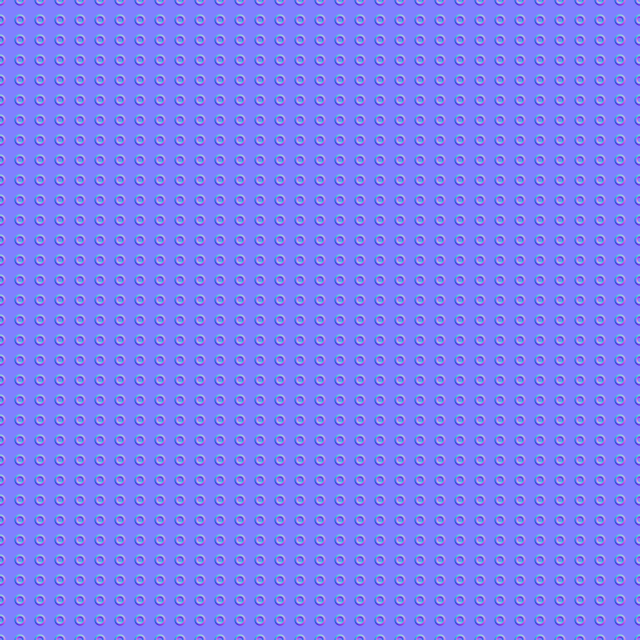
A WebGL 1 fragment shader for this texture map:

```glsl
precision highp float;
// Normal map of small raised rings on a flat plate, 32 by 32 repeats.
uniform vec2 u_resolution;

const float REPEATS = 32.0;

// Surface normal of the ring plate; rings sit on the cell corners.
vec3 ringNormal(vec2 uv) {
  vec2 offset = fract(uv * REPEATS + 0.5) - 0.5;
  float radius = length(offset);

  // Rounded tube: level at the crest, steep towards both rims.
  float across = (radius - 0.195) / 0.083;
  float inside = 1.0 - smoothstep(0.95, 1.07, abs(across));
  float steepness = 0.92 * pow(min(abs(across), 1.0), 0.6);

  float tilt = sign(across) * steepness * inside;
  vec2 slope = offset / max(radius, 0.0001) * tilt;
  return vec3(slope, sqrt(1.0 - dot(slope, slope)));
}

void main() {
  // Average a 4 by 4 grid of samples to smooth the small rims.
  vec3 normal = vec3(0.0);
  for (int j = 0; j < 4; j++) {
    for (int i = 0; i < 4; i++) {
      vec2 jitter = (vec2(float(i), float(j)) + 0.5) / 4.0 - 0.5;
      normal += ringNormal((gl_FragCoord.xy + jitter) / u_resolution);
    }
  }
  gl_FragColor = vec4(normal / 16.0 * 0.5 + 0.5, 1.0);
}
```
